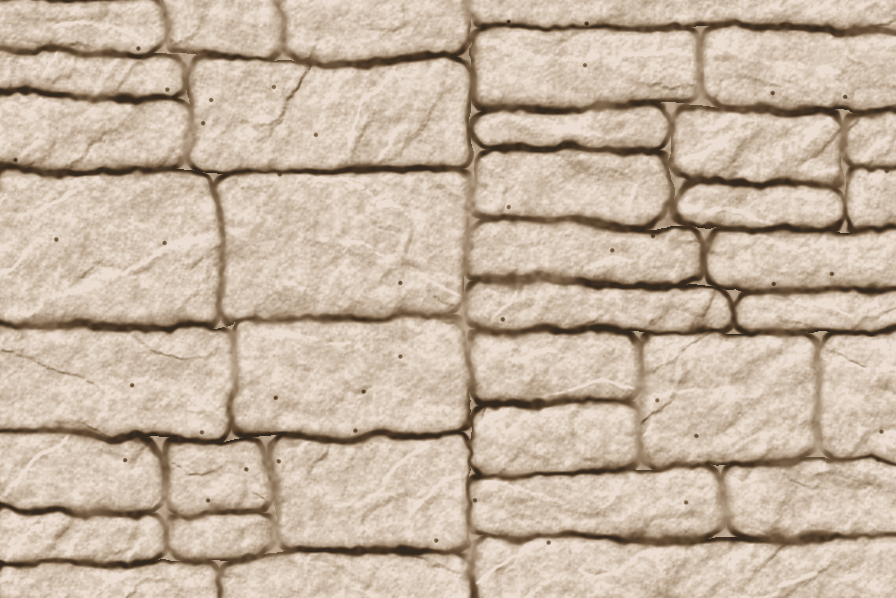
Write a Shadertoy shader that draws this texture.

```glsl
float hash(vec2 p) {
    return fract(sin(dot(p, vec2(127.1, 311.7))) * 43758.545);
}

float noise(vec2 p) {
    vec2 i = floor(p), f = fract(p);
    f = f * f * (3.0 - 2.0 * f);
    return mix(mix(hash(i), hash(i + vec2(1, 0)), f.x),
               mix(hash(i + vec2(0, 1)), hash(i + vec2(1, 1)), f.x), f.y);
}

float fbm(vec2 p) {
    float sum = 0.0, amp = 0.5;
    for (int i = 0; i < 5; i++) {
        sum += amp * noise(p);
        p = mat2(1.6, 1.2, -1.2, 1.6) * p + 7.3;
        amp *= 0.52;
    }
    return sum;
}

float courseEdge(float course, float bay) {
    return (course + 0.4 * (hash(vec2(course, bay + 3.0)) - 0.5)) * 0.22 - 0.2 * hash(vec2(bay, 5.0));
}

// Bays hold uneven courses, which are cut at random into single stones
void findStone(vec2 p, out vec2 lo, out vec2 hi) {
    float bay = floor(p.x / 0.82 + 0.05);
    float course = floor((p.y + 0.2 * hash(vec2(bay, 5.0))) / 0.22);
    if (p.y < courseEdge(course, bay)) course -= 1.0;
    else if (p.y >= courseEdge(course + 1.0, bay)) course += 1.0;
    lo = vec2((bay - 0.05) * 0.82, courseEdge(course, bay));
    hi = vec2((bay + 0.95) * 0.82, courseEdge(course + 1.0, bay));

    for (int i = 0; i < 3; i++) {
        vec2 size = hi - lo;
        vec2 seed = lo * 7.0 + hi * 3.1 + float(i);
        vec2 cut = mix(lo, hi, 0.36 + 0.28 * hash(seed + 2.0));
        if (size.x > 0.46 && hash(seed) > 0.4) {
            if (p.x < cut.x) hi.x = cut.x; else lo.x = cut.x;
        } else if (size.y > 0.16 && hash(seed + 4.0) > 0.55) {
            if (p.y < cut.y) hi.y = cut.y; else lo.y = cut.y;
        }
    }
}

float roundedBox(vec2 p, vec2 halfSize, float radius) {
    vec2 q = abs(p) - halfSize + radius;
    return length(max(q, 0.0)) + min(max(q.x, q.y), 0.0) - radius;
}

// Hewn surface: rough lumps, chipped ledges and slanted strata
float relief(vec2 p, float seed) {
    float angle = -1.0 + 1.6 * seed;
    vec2 q = mat2(cos(angle), sin(angle), -sin(angle), cos(angle)) * p + seed * 31.0;
    q += 0.05 * (vec2(fbm(p * 14.0), fbm(p * 14.0 + 40.0)) - 0.5);
    float ledge = smoothstep(-0.04, 0.04, noise(q * vec2(5.0, 10.0)) - 0.52);
    float chips = smoothstep(-0.1, 0.1, noise(q * vec2(13.0, 22.0) + 5.0) - 0.6);
    float strata = noise(q * vec2(6.0, 36.0)) * smoothstep(0.4, 0.7, noise(q * 4.0 + 9.0));
    return fbm(p * 15.0 + seed * 17.0) + 0.2 * ledge + 0.2 * chips + 0.25 * strata;
}

void mainImage(out vec4 fragColor, in vec2 fragCoord) {
    vec2 p = fragCoord / iResolution.y;

    // Wavy, chipped outlines
    vec2 warped = p + 0.045 * (vec2(noise(p * 4.0), noise(p * 3.5 + 20.0)) - 0.5);
    warped += 0.014 * (vec2(noise(p * 22.0), noise(p * 22.0 + 60.0)) - 0.5);
    warped += 0.006 * (vec2(noise(p * 70.0), noise(p * 70.0 + 30.0)) - 0.5);

    vec2 lo, hi;
    findStone(warped, lo, hi);
    float seed = hash(lo * 5.0 + hi);
    float inset = 0.002 + 0.005 * noise(p * 9.0);
    float inside = -roundedBox(warped - 0.5 * (lo + hi), 0.5 * (hi - lo) - inset, 0.03);

    // Stone face lit from above
    float slope = relief(p, seed) - relief(p + vec2(-0.0015, 0.003), seed);
    float face = 0.965 + slope * (slope < 0.0 ? 2.3 : 1.5);
    face += 0.13 * (noise(p * 190.0) - 0.5) + 0.1 * (noise(p * 80.0) - 0.5);

    // Shaded underside, soft sides and bright upper rim
    float worn = noise(p * 17.0 + 3.0);
    face -= 0.22 * worn * (1.0 - smoothstep(0.003, 0.03, warped.y - lo.y));
    face -= 0.2 * (1.0 - smoothstep(0.0, 0.014, inside));
    face += 0.05 * (1.0 - smoothstep(0.01, 0.035, hi.y - warped.y));

    // Sparse round pits
    vec2 cell = floor(p * 16.0);
    vec2 pit = fract(p * 16.0) - 0.25 - 0.5 * vec2(hash(cell), hash(cell + 8.0));
    face -= 0.6 * step(0.9, hash(cell + 3.0)) * (1.0 - smoothstep(0.03, 0.08, length(pit)));

    // Thin dark bed joints, paler upright joints, mortar at the corners
    vec2 gap = min(warped - lo, hi - warped);
    float bed = smoothstep(-0.015, 0.015, gap.x - gap.y);
    float crack = mix(0.45, 0.1, bed) + 0.6 * (noise(p * 13.0) - 0.5);
    float joint = mix(max(crack, 0.0), 0.74, smoothstep(0.006, 0.012, -inside));
    joint += 0.2 * (noise(p * 120.0) - 0.5);

    float tone = clamp(mix(joint, face, smoothstep(-0.003, 0.005, inside)), 0.0, 1.06);
    vec3 color = vec3(0.2, 0.16, 0.12) + vec3(0.68, 0.66, 0.64) * pow(vec3(tone), vec3(1.0, 1.2, 1.5));
    fragColor = vec4(color, 1.0);
}
```
